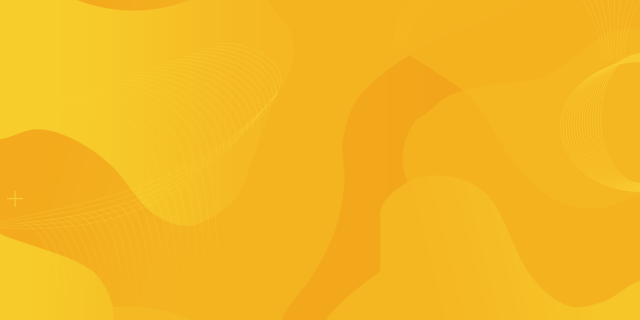
A WebGL 2 fragment shader for this background:

```glsl
#version 300 es
precision highp float;

#define DEEP vec3(0.95, 0.645, 0.10)
#define BRIGHT vec3(0.97, 0.81, 0.17)
#define STROKE_COLOR vec3(0.99, 0.86, 0.24)
#define STROKE_HALF_WIDTH 0.0013
#define MESH_LINES 24
#define MESH_ALPHA 0.30
#define RING_LINES 16
#define RING_ALPHA 0.36
#define FAN_LINES 10
#define FAN_ALPHA 0.22

uniform vec2 u_resolution;
out vec4 fragColor;

// Smooth curve through eight evenly spaced knots over [start, end]
float spline(float x, float start, float end, float k[8]) {
  float t = clamp((x - start) / (end - start), 0.0, 1.0) * 7.0;
  int i = min(int(t), 6);
  float f = t - float(i);
  float a = k[max(i - 1, 0)], b = k[i], c = k[i + 1], d = k[min(i + 2, 7)];
  return b + 0.5 * f * (c - a + f * (2.0 * a - 5.0 * b + 4.0 * c - d
         + f * (3.0 * (b - c) + d - a)));
}

// Antialiased coverage of the positive side of an edge
float cover(float d) {
  return clamp(0.5 + d / max(fwidth(d), 1e-5), 0.0, 1.0);
}

float stroke(float d) {
  return clamp((STROKE_HALF_WIDTH - abs(d)) * u_resolution.y + 0.5, 0.0, 1.0);
}

// Approximate distance to an ellipse outline
float ellipse(vec2 p, vec2 center, vec2 radius) {
  vec2 q = (p - center) / radius;
  float l = length(q);
  return (l - 1.0) * l / max(length(q / radius), 1e-4);
}

// Tone of the overlapping flat shapes: 0 is deep, 1 is bright
float shapeTone(vec2 p) {
  // Large left sheet and the sheet hanging from the upper right
  float leftSheet = cover(spline(p.y, 0.0, 1.0,
    float[8](0.880, 0.979, 1.049, 1.076, 1.073, 1.135, 1.328, 1.628)) - p.x);
  float hanging = cover(p.y - spline(p.x, 1.094, 2.0,
    float[8](1.0, 0.865, 0.781, 0.682, 0.484, 0.372, 0.349, 0.388)));
  float tone = 0.06 * (1.0 - smoothstep(1.1, 1.5, p.x));
  tone = mix(tone, 0.33, hanging);
  tone = mix(tone, mix(0.12, 0.37, smoothstep(0.0, 0.75, p.x + 0.3 * (0.5 - p.y))), leftSheet);

  // Rounded sheet on the right
  float rightTop = cover(spline(p.x, 1.302, 2.0,
    float[8](0.628, 0.70, 0.729, 0.742, 0.76, 0.826, 0.898, 0.911)) - p.y);
  float bulge = p.y - 0.505;
  float rightSide = cover(p.x - 1.258 - min(2.9 * bulge * bulge, 0.06));
  tone = mix(tone, 0.32 + 0.10 * hanging, rightTop * rightSide);

  // Lower right hill with its foot
  float hill = cover(spline(p.x, 1.188, 2.0,
    float[8](0.39, 0.443, 0.445, 0.375, 0.148, 0.047, 0.057, 0.122)) - p.y);
  float shoulder = max(p.y - 0.33, 0.0);
  hill *= cover(p.x - 1.188 - 8.5 * shoulder * shoulder);
  float foot = cover(0.635 * pow(max(p.x - 1.02, 0.0), 0.8) - p.y)
             * step(1.02, p.x) * step(p.x, 1.25);
  float hillTone = mix(0.43, 0.80, smoothstep(1.25, 1.95, p.x + 0.25 * (p.y - 0.2)));
  tone = mix(tone, hillTone, max(hill, foot));

  // Bright upper left blob with a shallow notch on top
  float blob = cover(p.y - spline(p.x, 0.0, 0.82,
    float[8](0.565, 0.596, 0.5625, 0.479, 0.341, 0.294, 0.341, 0.39)));
  blob *= cover(spline(p.y, 0.271, 1.0,
    float[8](0.612, 0.732, 0.781, 0.818, 0.859, 0.911, 0.909, 0.839)) - p.x);
  float notch = (p.x - 0.417) / 0.177;
  blob *= cover(1.0 - 0.033 * (1.0 - notch * notch) - p.y);
  tone = mix(tone, mix(0.97, 0.46, smoothstep(0.1, 0.9, p.x)), blob);

  // Lower left mound and corner blob
  float mound = (p.x - 0.4) / 0.2;
  tone = mix(tone, 0.52, cover(0.042 * (1.0 - mound * mound) - p.y));
  float corner = cover(spline(p.y, 0.0, 0.271,
    float[8](0.354, 0.352, 0.341, 0.320, 0.286, 0.214, 0.104, 0.0)) - p.x);
  return mix(tone, mix(0.95, 0.72, smoothstep(0.0, 0.36, p.x)), corner);
}

float bandHeight(float x) {
  return 0.297 + 0.1 * x + 0.5 * x * x * x;
}

// Woven arcs over the left blob
float mesh(vec2 p) {
  float ink = 0.0;
  for (int i = 0; i < MESH_LINES; i++) {
    float t = float(i) / float(MESH_LINES - 1);
    vec2 peak = mix(vec2(0.69, 0.865), vec2(0.16, 0.675), t);
    vec2 bend = vec2(0.80, 0.53);
    vec2 end = mix(mix(vec2(0.88, 0.74), bend, t), mix(bend, vec2(0.44, 0.38), t), t);
    float quarter = step(peak.x, p.x) * step(end.y, p.y);
    ink += quarter * (1.0 - 0.5 * t) * stroke(ellipse(p, vec2(peak.x, end.y), end - vec2(peak.x, 2.0 * end.y - peak.y)));

    // Threads falling below the band
    float x = 0.06 + 0.58 * t;
    float top = bandHeight(x), base = mix(-0.05, 0.1, t);
    float fall = step(x, p.x) * smoothstep(base, top, p.y);
    ink += 0.8 * fall * stroke(ellipse(p, vec2(x, base), vec2(mix(0.14, 0.04, t), top - base)));
  }
  // Strands running along the band
  for (int i = 0; i < 5; i++) {
    float offset = (float(i) - 2.0) * 0.018 * sin(3.4 * p.x + 0.3);
    ink += 0.7 * step(p.x, 0.87) * stroke((p.y - bandHeight(p.x) - offset) * 0.8);
  }
  return min(ink, 1.4);
}

// Crescent of nested arcs at the right border
float ring(vec2 p) {
  float ink = 0.0;
  for (int i = 0; i < RING_LINES; i++) {
    float t = float(i) / float(RING_LINES - 1);
    ink += stroke(ellipse(p, vec2(2.005, mix(0.604, 0.63, t)), vec2(mix(0.253, 0.128, t), 0.203)));
  }
  return min(ink, 1.5);
}

// Converging threads between the top border and a lower height
float fan(vec2 p, vec2 topSpan, vec2 endSpan, float endY) {
  float v = (1.0 - p.y) / (1.0 - endY), ink = 0.0;
  for (int i = 0; i < FAN_LINES; i++) {
    float t = float(i) / float(FAN_LINES - 1);
    float x = mix(mix(topSpan.x, topSpan.y, t), mix(endSpan.x, endSpan.y, t), v * (2.0 - v));
    ink += stroke((p.x - x) * 0.95);
  }
  return min(ink, 1.5) * step(endY, p.y);
}

void main() {
  vec2 p = gl_FragCoord.xy / u_resolution.y;
  vec3 color = mix(DEEP, BRIGHT, shapeTone(p));

  float ink = MESH_ALPHA * mesh(p) + RING_ALPHA * ring(p);
  ink += FAN_ALPHA * fan(p, vec2(1.82, 2.0), vec2(1.88, 1.95), 0.81);
  ink += 0.3 * FAN_ALPHA * fan(p, vec2(1.27, 1.36), vec2(1.23, 1.27), 0.85);

  // Small plus mark
  vec2 arm = abs(p - vec2(0.047, 0.379));
  float plus = stroke(min(arm.x, arm.y)) * step(max(arm.x, arm.y), 0.025);
  color = mix(color, STROKE_COLOR, clamp(max(ink, plus), 0.0, 1.0));
  fragColor = vec4(color, 1.0);
}
```
